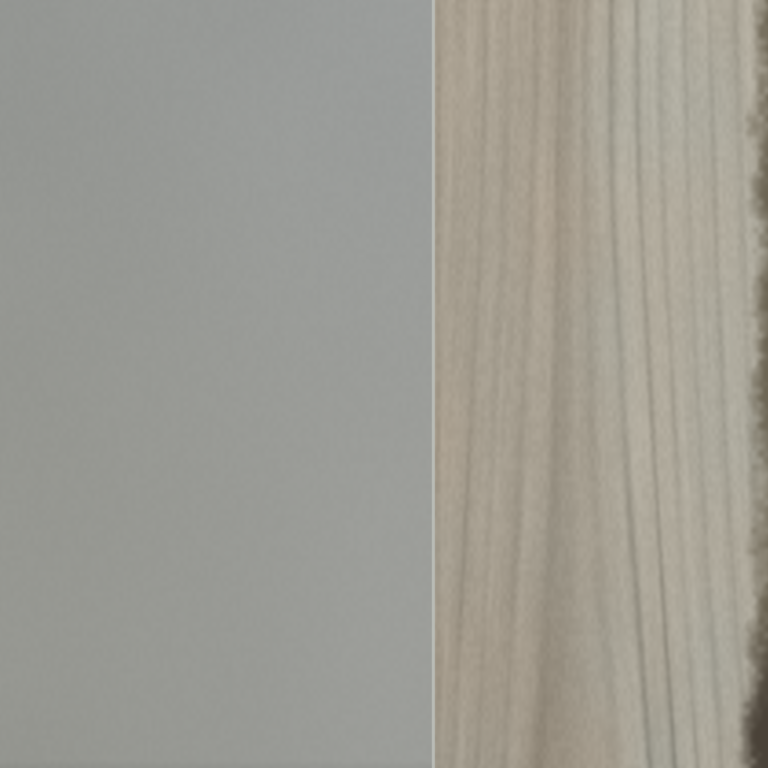
Write a WebGL 2 fragment shader that draws this texture.

```glsl
#version 300 es
precision highp float;
// A smooth grey panel with a thin bright edge stands beside pale wood.
// The wood grain is a set of soft streaks in a bent coordinate, with value
// noise for mottling and a dark, ragged shadow along the right border.

uniform vec2 u_resolution;
out vec4 fragColor;

float hash(vec2 p) {
    vec3 q = fract(p.xyx * vec3(0.1031, 0.1030, 0.0973));
    q += dot(q, q.yzx + 33.33);
    return fract((q.x + q.y) * q.z);
}

float noise(vec2 p) {
    vec2 cell = floor(p), f = fract(p);
    f = f * f * (3.0 - 2.0 * f);
    return mix(mix(hash(cell), hash(cell + vec2(1, 0)), f.x),
               mix(hash(cell + vec2(0, 1)), hash(cell + vec2(1, 1)), f.x), f.y);
}

// Noise centred on zero
float ripple(vec2 p) { return noise(p) - 0.5; }

vec3 panelColor(vec2 uv) {
    vec3 grey = mix(vec3(0.585, 0.590, 0.567), vec3(0.612, 0.618, 0.602),
                    smoothstep(0.0, 0.6, uv.x));
    grey += vec3(-0.004, 0.0, 0.009) * smoothstep(0.3, 1.0, uv.y);
    grey += 0.010 * ripple(uv * 6.0) + 0.010 * ripple(uv * vec2(190.0, 150.0));
    return grey - 0.02 * smoothstep(0.012, 0.0, uv.y);
}

// Straight grain at the top that fans apart towards the bottom
float grainCoord(vec2 uv) {
    float fall = pow(1.0 - uv.y, 1.5);
    float bend = mix(-0.043, 0.050, smoothstep(0.66, 0.84, uv.x));
    return uv.x - fall * bend + 0.006 * ripple(vec2(uv.x * 5.0, uv.y * 4.0));
}

vec3 woodColor(vec2 uv) {
    float grain = grainCoord(uv);
    vec3 wood = mix(vec3(0.665, 0.630, 0.570), vec3(0.692, 0.674, 0.622),
                    smoothstep(0.72, 0.80, grain));
    wood -= vec3(0.022, 0.020, 0.018) * smoothstep(0.7, 0.1, uv.y);

    // Evenly spaced streaks, strongest around the middle of the board
    float shade = 0.0;
    for (int i = 0; i < 11; i++) {
        float fi = float(i);
        float centre = 0.631 + 0.0325 * fi + 0.005 * ripple(vec2(fi * 7.3, 2.0));
        float d = (grain - centre) / (0.0042 + 0.002 * hash(vec2(fi, 5.0)));
        float strength = 0.035 + 0.065 * exp(-pow((centre - 0.808) / 0.035, 2.0));
        strength *= 0.65 + 0.7 * noise(vec2(fi * 3.7, uv.y * 4.0));
        shade += strength * exp(-d * d);
    }
    // Broad brown band drifting left
    shade += 0.045 * exp(-pow((grain - 0.738) / 0.013, 2.0));
    wood -= shade * vec3(1.0, 0.98, 0.96);

    // Long fibres and fine mottling
    wood += 0.040 * ripple(vec2(grain * 75.0, uv.y * 3.0));
    wood += 0.022 * ripple(vec2(grain * 190.0, uv.y * 9.0));
    wood += 0.030 * ripple(uv * vec2(210.0, 130.0));
    wood += vec3(0.014, 0.0, -0.008) * ripple(uv * vec2(14.0, 7.0));

    // Ragged shadow, wider and deeper in the lower corner
    float corner = smoothstep(0.24, 0.06, uv.y);
    float ragged = uv.x + 0.016 * ripple(uv * vec2(40.0, 24.0))
                        + 0.010 * ripple(uv * 110.0);
    float shadow = smoothstep(0.972 - 0.018 * corner, 1.006 - 0.012 * corner, ragged);
    shadow *= 0.85 + 0.15 * corner - 0.25 * exp(-pow((uv.y - 0.36) / 0.07, 2.0));
    vec3 dark = mix(vec3(0.38, 0.35, 0.28), vec3(0.29, 0.26, 0.22), corner);
    return mix(wood, dark, shadow);
}

void main() {
    vec2 uv = gl_FragCoord.xy / u_resolution;
    float pixel = 1.0 / u_resolution.x;
    float seam = uv.x - 0.5655;

    vec3 color = mix(panelColor(uv), woodColor(uv),
                     smoothstep(-pixel, pixel, seam));

    // Bright rim of the panel and the faint shade beside it
    float rim = 1.0 - smoothstep(0.0008, 0.0012 + 1.5 * pixel, abs(seam + 0.0012));
    color -= 0.035 * exp(-pow((seam - 0.005) / 0.004, 2.0));
    color = mix(color, vec3(0.755, 0.765, 0.740), 0.8 * rim);

    fragColor = vec4(color, 1.0);
}
```
